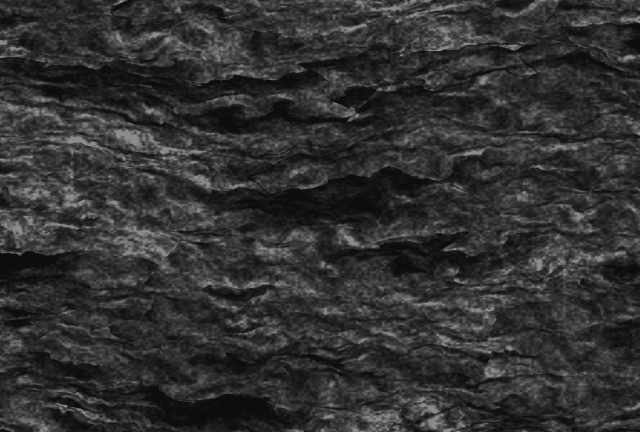
A Shadertoy shader for this texture:

```glsl
// Dark layered slate cliff: broken ledges, angular facets, streaks and pale mineral dust.
#define MEDIAN_TONE 0.192
#define BROAD_SHADE 0.85
#define FACET_SHADE 0.34
#define RELIEF 2.5
#define STREAKS 0.55
#define GRAIN 0.75
#define LEDGE_SHADOW 1.15
#define LEDGE_LIP 0.28
#define DUST 0.60
#define CRACK_DEPTH 0.8
#define SAMPLES 2

float hash(vec2 p) {
    vec3 v = fract(p.xyx * 0.1031);
    v += dot(v, v.yzx + 33.33);
    return fract((v.x + v.y) * v.z);
}

float noise(vec2 p) {
    vec2 i = floor(p), f = fract(p);
    f = f * f * (3.0 - 2.0 * f);
    return mix(mix(hash(i), hash(i + vec2(1, 0)), f.x),
               mix(hash(i + vec2(0, 1)), hash(i + vec2(1, 1)), f.x), f.y);
}

float fbm(vec2 p) {
    float sum = 0.0, amp = 0.5;
    for (int i = 0; i < 5; i++) {
        sum += amp * noise(p);
        p = mat2(1.95, 0.22, -0.22, 1.95) * p + 17.3;
        amp *= 0.5;
    }
    return sum / 0.97;
}

// Tone of the tilted plane in the nearest cell, about -0.7 to 0.7
float facet(vec2 p) {
    vec2 cell = floor(p), nearest = vec2(0), toSeed = vec2(9);
    for (int y = -1; y <= 1; y++)
    for (int x = -1; x <= 1; x++) {
        vec2 id = cell + vec2(x, y);
        vec2 d = id + vec2(hash(id + 3.1), hash(id + 71.7)) - p;
        if (dot(d, d) < dot(toSeed, toSeed)) { toSeed = d; nearest = id; }
    }
    vec2 tilt = vec2(hash(nearest + 11.9), hash(nearest + 47.3)) - 0.5;
    return hash(nearest + 29.5) - 0.5 + dot(tilt, toSeed);
}

// Stacked strata: a lit lip above each edge, a tapering shadow below it
float ledges(vec2 strata, float count, float seed) {
    float level = strata.y * count + seed;
    float row = floor(level), above = fract(level), below = 1.0 - above;
    vec2 along = vec2(strata.x * (1.6 + 0.25 * count) + row * 17.3, row * 5.7 + seed);
    float depth = smoothstep(0.48, 0.95, noise(along));
    float shadow = smoothstep(0.0, 0.03, depth) * sqrt(depth)
                 * (1.0 - smoothstep(0.2 * depth, 0.04 + 0.42 * depth, below));
    float lip = (1.0 - smoothstep(0.0, 0.16, above)) * noise(along * 2.3 + 8.0);
    return LEDGE_LIP * lip - LEDGE_SHADOW * shadow;
}

float rockTone(vec2 p) {
    // Bend the bedding and break it where facets meet
    float rough = fbm(p * vec2(9.0, 17.0)) - 0.5;
    vec2 warped = p + vec2(0.08, 0.05) * rough;
    float blocks = facet(warped * vec2(2.8, 4.6) + 5.0);
    float chips = facet(warped * vec2(8.0, 19.0) + 31.0);
    float bend = 0.20 * (fbm(p * vec2(1.5, 1.8) + 4.0) - 0.5)
               + 0.07 * rough + 0.05 * blocks + 0.012 * chips;
    vec2 strata = vec2(p.x, p.y + bend + 0.08 * p.x * (1.0 - 1.4 * p.y));

    // Broad light and angular planes
    float shade = BROAD_SHADE * (fbm(p * vec2(2.4, 5.0) + 60.0) - 0.5);
    shade += FACET_SHADE * (blocks + 0.7 * chips) + 0.18 * (p.y - 0.5);

    // Ledges from large to small
    shade += ledges(strata, 4.2, 2.4);
    shade += 0.65 * ledges(strata, 10.0, 7.2);
    shade += 0.55 * ledges(strata, 25.0, 13.6);

    // Surface lit from above
    vec2 surface = strata * vec2(17.0, 44.0);
    shade += RELIEF * (fbm(surface) - fbm(surface + vec2(0.12, 0.42)));

    // Fine bedding streaks and grain
    shade += STREAKS * (noise(strata * vec2(32.0, 120.0)) - 0.5);
    float speck = noise(p * vec2(150.0, 200.0) + 90.0);
    shade += GRAIN * (speck - 0.5);

    // Pale mineral dust gathered in patches
    float patches = smoothstep(0.48, 0.74, fbm(strata * vec2(4.0, 9.0) + 23.0));
    float flecks = smoothstep(0.45, 0.75, fbm(strata * vec2(48.0, 100.0) + 9.0));
    shade += DUST * patches * (flecks + 0.3 * speck);

    // Thin wandering cracks
    float path = abs(fbm(warped * vec2(2.0, 6.5) + 41.0) - 0.5);
    float open = smoothstep(0.52, 0.72, noise(p * vec2(4.0, 6.0) + 15.0));
    shade -= CRACK_DEPTH * open * (1.0 - smoothstep(0.002, 0.011, path));

    return MEDIAN_TONE * exp(clamp(shade, -1.3, 1.05));
}

void mainImage(out vec4 fragColor, in vec2 fragCoord) {
    // Average a small grid of samples to smooth the edges
    float tone = 0.0;
    for (int y = 0; y < SAMPLES; y++)
    for (int x = 0; x < SAMPLES; x++) {
        vec2 offset = (vec2(x, y) + 0.5) / float(SAMPLES) - 0.5;
        tone += rockTone((fragCoord + offset) / iResolution.y);
    }
    fragColor = vec4(vec3(tone / float(SAMPLES * SAMPLES)), 1.0);
}
```
